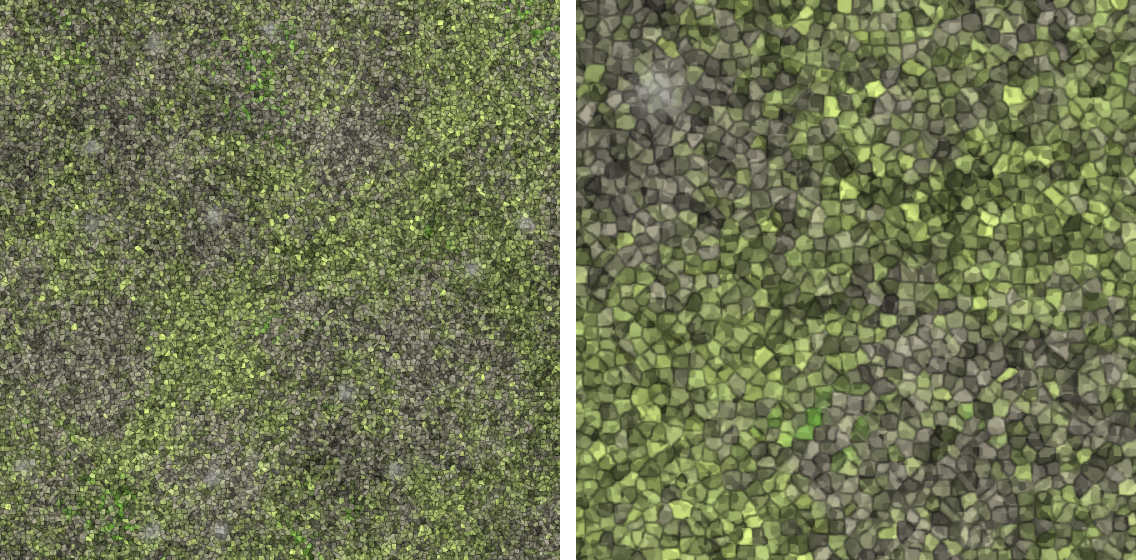
Left: the whole. Right: its middle third, enlarged.
Reproduce this texture procedurally as a Shadertoy shader.

```glsl
// Mossy ground seen from above: fine blocky grains of soil and moss with dark gaps.
// Soft cellular noise sets the broad patches; two sharp cellular layers make the
// grains, and a few pale stones are scattered on a jittered grid.

#define SOIL  vec3(0.420, 0.410, 0.360)
#define MOSS  vec3(0.435, 0.485, 0.290)
#define LIME  vec3(0.580, 0.640, 0.350)
#define GRASS vec3(0.290, 0.500, 0.150)
#define STONE vec3(0.620, 0.620, 0.610)
#define GRAIN_COUNT 112.0
#define PATCH_COUNT 5.0
#define STONE_COUNT 9.0
#define GRAIN_CONTRAST 0.66
#define FINE_CONTRAST 0.52
#define GAP_DEPTH 0.34
#define EXPOSURE 1.09

vec3 hash3(vec2 p) {
    vec3 q = fract(vec3(p.xyx) * vec3(0.1031, 0.1030, 0.0973));
    q += dot(q, q.yxz + 33.33);
    return fract((q.xxy + q.yzz) * q.zyx);
}

// Blended random values of the nearby cells in xyz, distance to the border in w.
// Low sharpness gives smooth clouds, high sharpness gives separate grains.
vec4 cells(vec2 p, float sharpness) {
    vec2 base = floor(p);
    vec4 sum = vec4(0.0);
    float nearest = 9.0, second = 9.0;
    for (int y = -1; y <= 1; y++)
    for (int x = -1; x <= 1; x++) {
        vec2 id = base + vec2(x, y);
        vec2 away = abs(id + hash3(id + 71.0).xy - p);
        float d = mix(length(away), max(away.x, away.y), 0.6);
        sum += vec4(hash3(id + 13.0), 1.0) * exp(-sharpness * d * d);
        second = min(second, max(nearest, d));
        nearest = min(nearest, d);
    }
    return vec4(sum.xyz / sum.w, second - nearest);
}

// Three independent cloud fields, centred on zero.
vec3 patches(vec2 p) {
    vec3 total = vec3(0.0);
    float weight = 0.5;
    for (int i = 0; i < 4; i++) {
        total += weight * (cells(p, 5.0).xyz - 0.5);
        p = mat2(0.8, 0.6, -0.6, 0.8) * p * 2.1 + 17.3;
        weight *= 0.7;
    }
    return total;
}

// Soft round spots in a few cells of a coarse grid.
float stones(vec2 p) {
    vec2 id = floor(p);
    vec3 h = hash3(id + 5.0);
    vec2 offset = fract(p) - 0.3 - 0.4 * h.xy;
    return step(0.82, h.z) * exp(-60.0 * dot(offset, offset));
}

void mainImage(out vec4 fragColor, in vec2 fragCoord) {
    vec2 uv = fragCoord / min(iResolution.x, iResolution.y);

    vec3 cloud = patches(uv * PATCH_COUNT + 3.7);
    vec4 grain = cells(uv * GRAIN_COUNT, 24.0);
    vec4 fine = cells(uv * GRAIN_COUNT * 1.9 + 41.0, 18.0);

    // Soil, moss, lime tips and grass
    float moss = smoothstep(-0.55, 0.45, 1.7 * cloud.x + 0.8 * (grain.x - 0.5));
    vec3 color = mix(SOIL, MOSS, moss);
    float lime = smoothstep(0.72, 0.95, grain.y + 0.25 * cloud.x);
    color = mix(color, LIME, lime * (0.2 + 0.6 * moss));
    float grass = smoothstep(0.24, 0.55, cloud.y + 0.3 * (grain.x - 0.5));
    color = mix(color, GRASS, 0.8 * grass);

    // Grain shading and dark gaps
    float stone = stones(uv * STONE_COUNT);
    float shade = 1.0 + GRAIN_CONTRAST * (grain.z - 0.5)
                + FINE_CONTRAST * (fine.z - 0.5) + 0.35 * cloud.z;
    float gap = 1.0 - smoothstep(0.0, 0.32, grain.w);
    shade *= 1.0 - GAP_DEPTH * gap * (0.5 + fine.x);
    shade = mix(shade, 1.0, 0.6 * stone);

    // Pale stones
    color = mix(color, STONE, stone * (0.5 + 0.4 * fine.y));

    fragColor = vec4(clamp(color * shade * EXPOSURE, 0.0, 1.0), 1.0);
}
```
